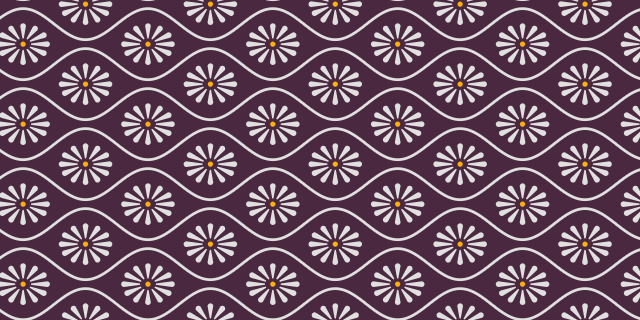
A WebGL 2 fragment shader for this pattern:

```glsl
#version 300 es
precision highp float;
// Staggered daisies, each framed by a pair of mirrored cosine waves.
// Space is folded into one lattice cell; petals are tapered capsules
// found by angle, and all lengths are fractions of the canvas height.

uniform vec2 u_resolution;
out vec4 fragColor;

#define CELL vec2(0.3902, 0.25)         // repeat size
#define ORIGIN vec2(0.0722, 0.112)      // centre of the first flower
#define WAVE_HEIGHT 0.0485              // amplitude of the waves
#define LINE_WIDTH 0.0086
#define PETALS 12.0
#define PETAL_REACH vec2(0.0748, 0.0562) // ellipse through the petal tips
#define PETAL_START 0.36                // inner end as a fraction of the reach
#define PETAL_RADII vec2(0.0024, 0.0088) // inner and outer roundness
#define DOT_RADIUS 0.0080

const float TAU = 6.2831853;
const vec3 PLUM = vec3(0.29, 0.16, 0.25);
const vec3 PALE = vec3(0.88);
const vec3 AMBER = vec3(1.0, 0.70, 0.02);

// Wraps a point into the cell centred on zero
vec2 wrapCell(vec2 p) {
    return p - CELL * round(p / CELL);
}

// Distance to the mirrored waves, corrected for their slope
float waveDistance(vec2 p) {
    float k = TAU / CELL.x;
    float height = CELL.y * 0.25 + WAVE_HEIGHT * cos(k * p.x);
    float slope = WAVE_HEIGHT * k * sin(k * p.x);
    return abs(abs(p.y) - height) / sqrt(1.0 + slope * slope) - LINE_WIDTH * 0.5;
}

// Distance to the nearest petal of an elliptical flower
float petalDistance(vec2 p) {
    vec2 q = p / PETAL_REACH;
    float stepAngle = TAU / PETALS;
    float angle = round(atan(q.y, q.x + 1e-6) / stepAngle) * stepAngle;
    vec2 tip = PETAL_REACH * vec2(cos(angle), sin(angle));
    vec2 start = tip * PETAL_START;
    vec2 axis = tip - start;
    float along = clamp(dot(p - start, axis) / dot(axis, axis), 0.0, 1.0);
    return length(p - start - axis * along) - mix(PETAL_RADII.x, PETAL_RADII.y, along);
}

// Coverage of a shape with an edge about one pixel wide
float cover(float d) {
    return clamp(0.5 - d * u_resolution.y, 0.0, 1.0);
}

void main() {
    vec2 p = gl_FragCoord.xy / u_resolution.y - ORIGIN;

    // The two interleaved flower lattices
    vec2 a = wrapCell(p);
    vec2 b = wrapCell(p + CELL * 0.5);
    vec2 flower = dot(a, a) < dot(b, b) ? a : b;

    // Waves and petals, then the flower centres
    float pale = min(waveDistance(a), min(petalDistance(a), petalDistance(b)));
    vec3 color = mix(PLUM, PALE, cover(pale));
    color = mix(color, AMBER, cover(length(flower) - DOT_RADIUS));

    fragColor = vec4(color, 1.0);
}
```
